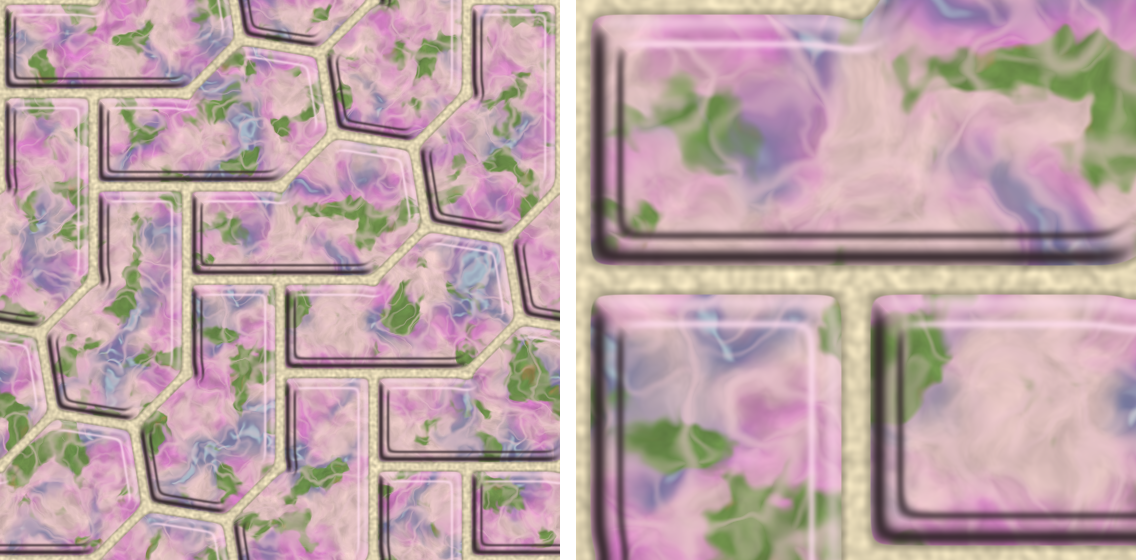
Left, the full canvas; right, a detail of the centre.
Reproduce this texture procedurally as a Shadertoy shader.

```glsl
// Interlocking bevelled marble paving in pink, green and slate, set in sandy grout.

const float REPEATS = 6.0;     // stones along the diagonal, in each orientation
const float CUT = 0.57;        // length of the slanted shoulder
const float ROUNDING = 38.0;   // higher gives sharper corners
const vec2 CENTRE = vec2(1.3, 0.2);
const vec2 LIGHT = vec2(0.707, -0.707);

const vec3 GROUT = vec3(0.88, 0.83, 0.70);
const vec3 PALE = vec3(0.86, 0.74, 0.73);
const vec3 ORCHID = vec3(0.80, 0.47, 0.74);
const vec3 GREEN = vec3(0.39, 0.54, 0.25);
const vec3 RUST = vec3(0.57, 0.50, 0.26);
const vec3 SLATE = vec3(0.40, 0.43, 0.60);
const vec3 ICE = vec3(0.74, 0.84, 0.86);
const vec3 SHADOW = vec3(0.19, 0.14, 0.16);
const vec3 GLOSS = vec3(1.0, 0.87, 0.94);

// Stone outline, y downwards; its mirror across the diagonal is the other stone
const vec2 OUTLINE[7] = vec2[7](
    vec2(0.0, 0.0), vec2(0.0, 1.0), vec2(2.0, 1.0), vec2(2.0 + CUT, 1.0 - CUT),
    vec2(3.0 - CUT, CUT - 1.0), vec2(1.0 + CUT, -CUT), vec2(1.0, 0.0));

vec2 hash2(vec2 p) {
    p = vec2(dot(p, vec2(127.1, 311.7)), dot(p, vec2(269.5, 183.3)));
    return fract(sin(p) * 43758.5) * 2.0 - 1.0;
}

float gradientNoise(vec2 p) {
    vec2 i = floor(p), f = fract(p);
    vec2 u = f * f * f * (f * (f * 6.0 - 15.0) + 10.0);
    vec2 r = vec2(1.0, 0.0);
    float low = mix(dot(hash2(i), f), dot(hash2(i + r.xy), f - r.xy), u.x);
    float high = mix(dot(hash2(i + r.yx), f - r.yx), dot(hash2(i + r.xx), f - r.xx), u.x);
    return mix(low, high, u.y);
}

float fbm(vec2 p) {
    float sum = 0.0, amplitude = 0.6;
    for (int i = 0; i < 4; i++) {
        sum += amplitude * gradientNoise(p);
        p = mat2(1.6, 1.2, -1.2, 1.6) * p + 5.3;
        amplitude *= 0.5;
    }
    return sum;
}

// Thin line along the zero contour of the noise
float vein(vec2 p, float width) {
    return 1.0 - smoothstep(0.0, width, abs(gradientNoise(p)));
}

float band(float d, float centre, float width) {
    float t = (d - centre) / width;
    return exp(-t * t);
}

// xy: outward direction, z: rounded depth inside the stone (-1 when outside)
vec3 stoneEdge(vec2 p) {
    float sum = 0.0;
    vec2 outward = vec2(0.0);
    bool inside = false;
    for (int i = 0; i < 7; i++) {
        vec2 a = OUTLINE[i], b = OUTLINE[(i + 1) % 7];
        vec2 e = b - a, w = p - a;
        vec2 r = w - e * clamp(dot(w, e) / dot(e, e), 0.0, 1.0);
        float dist = length(r), weight = exp(-ROUNDING * dist);
        sum += weight;
        outward -= weight * r / max(dist, 0.0001);
        if ((a.y > p.y) != (b.y > p.y) && p.x < a.x + w.y * e.x / e.y) inside = !inside;
    }
    return inside ? vec3(outward / sum, -log(sum) / ROUNDING) : vec3(0.0, 0.0, -1.0);
}

vec3 marble(vec2 p) {
    vec2 w = p + 0.3 * vec2(fbm(p * 1.9), fbm(p * 1.9 + 31.0));
    vec3 col = mix(PALE, ORCHID, smoothstep(-0.14, 0.3, fbm(w * 2.1)));
    col *= 1.0 + 0.35 * fbm(w * 6.0 + 3.0);

    // Slate streaks with icy cores
    float streak = vein(w * 1.4 + 51.0, 0.2) * smoothstep(-0.08, 0.2, fbm(w * 1.3 + 71.0));
    col = mix(col, SLATE, 0.85 * streak);
    col = mix(col, ICE, 0.7 * smoothstep(0.75, 1.0, streak) * vein(w * 7.0, 0.25));

    // Mossy patches flecked with rust
    float moss = smoothstep(0.07, 0.17, fbm(w * 2.0 + 17.0));
    vec3 mossColor = mix(GREEN, RUST, smoothstep(0.1, 0.4, fbm(w * 5.0 + 23.0)));
    col = mix(col, mossColor * (1.0 + 0.4 * fbm(w * 7.0)), 0.92 * moss);

    // Pale web over everything
    float web = max(vein(w * 2.9 + 9.0, 0.1), 0.6 * vein(w * 5.0 + 43.0, 0.12));
    return mix(col, vec3(0.91, 0.77, 0.80), 0.55 * web);
}

void mainImage(out vec4 fragColor, in vec2 fragCoord) {
    vec2 uv = fragCoord / iResolution.xy;
    vec2 p = REPEATS * vec2(uv.x, 1.0 - uv.y);
    float pixel = REPEATS / iResolution.y;

    // Find the stone under this point: wide and tall ones step down the diagonal
    vec3 edge = vec3(0.0);
    vec2 marblePos = p;
    for (int i = 0; i < 12; i++) {
        float stepIndex = float(i / 2);
        bool tall = i % 2 == 1;
        vec2 q = p - stepIndex - (tall ? vec2(1.0, 2.0) : vec2(0.0));
        if (tall) q = q.yx;
        q = mod(q - CENTRE + 0.5 * REPEATS, REPEATS) - 0.5 * REPEATS + CENTRE;
        vec3 found = stoneEdge(q);
        if (found.z > edge.z) {
            edge = tall ? found.yxz : found;
            marblePos = (tall ? q.yx : q) + 40.0 * hash2(vec2(stepIndex + 1.0, tall ? 7.0 : 3.0));
        }
    }

    // Two bevel steps, lit from the upper right
    float depth = edge.z;
    float facing = clamp(1.4 * dot(edge.xy, LIGHT), -1.0, 1.0);
    float outer = band(depth, 0.082, 0.028), inner = band(depth, 0.158, 0.016);
    vec3 stone = marble(marblePos);
    stone = mix(stone, SHADOW, max(-facing, 0.0) * max(0.9 * outer, 0.7 * inner));
    stone = mix(stone, GLOSS, max(facing, 0.0) * max(0.5 * outer, 0.7 * inner));

    vec3 grout = GROUT * (1.0 + 0.2 * gradientNoise(p * 24.0) + 0.12 * gradientNoise(p * 11.0));
    grout *= 1.0 - 0.25 * smoothstep(0.02, 0.055, depth);
    float stoneMask = smoothstep(0.052 - pixel, 0.052 + pixel, depth);
    fragColor = vec4(mix(grout, stone, stoneMask), 1.0);
}
```
